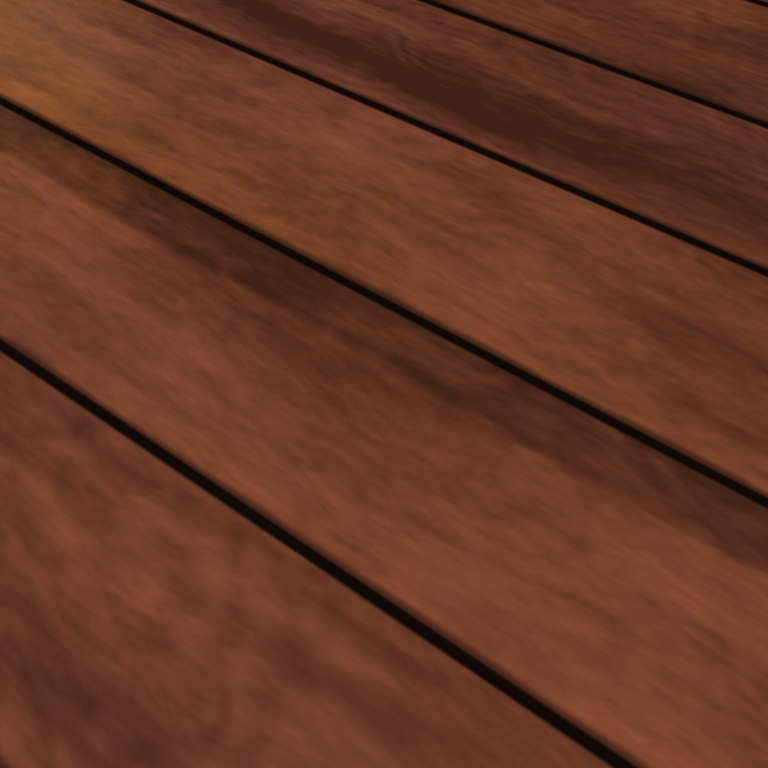
Reproduce this texture procedurally as a WebGL 2 fragment shader.

```glsl
#version 300 es
precision highp float;
// Oiled hardwood deck boards receding towards the upper left.
// A projective map turns the canvas into board space (along, across); each
// board then gets layered noise grain, a heartwood band and dark joints.

#define BOARD_SCALE 5.118   // boards per unit of projected depth
#define GRAIN_LENGTH 5.0    // length of the deck in board widths
#define GAP_HALF 0.013      // half width of the black joint
#define LIP_WIDTH 0.048     // worn bevel beside the joint
#define BLOTCH 0.85
#define STREAK 0.50
#define FLECK 0.42
#define FIGURE 0.07
#define BAND_HALF 0.16

uniform vec2 u_resolution;
out vec4 fragColor;

const vec3 DARK_WOOD = vec3(0.27, 0.15, 0.105);
const vec3 LIGHT_WOOD = vec3(0.53, 0.31, 0.20);
const vec3 GOLD_TINT = vec3(1.04, 1.0, 0.76);
const vec3 RED_TINT = vec3(1.0, 0.95, 1.04);
const vec3 LIP_COLOR = vec3(0.20, 0.10, 0.065);
const vec3 GAP_COLOR = vec3(0.055, 0.028, 0.02);

float hash(vec2 p) {
    return fract(sin(dot(p, vec2(127.1, 311.7))) * 43758.5453);
}

float noise(vec2 p) {
    vec2 i = floor(p), f = fract(p);
    f = f * f * (3.0 - 2.0 * f);
    return mix(mix(hash(i), hash(i + vec2(1, 0)), f.x),
               mix(hash(i + vec2(0, 1)), hash(i + vec2(1, 1)), f.x), f.y);
}

float fbm(vec2 p) {
    float sum = 0.0, weight = 0.533;
    for (int i = 0; i < 4; i++) {
        sum += weight * noise(p);
        p = p * 2.03 + 17.3;
        weight *= 0.5;
    }
    return sum;
}

// Perspective: x runs along the boards, y counts them towards the viewer.
vec2 deckSpace(vec2 uv) {
    vec2 q = vec2(uv.x, 1.0 - uv.y);
    float depth = q.y + 0.0116 * q.x + 0.995;
    float across = (0.888 - (1.0 + 0.476 * q.x) / depth) * BOARD_SCALE;
    across -= 0.09 * smoothstep(1.0, 1.9, -across);
    return vec2(GRAIN_LENGTH * (q.x + q.y) / depth, across);
}

// Dark heartwood stripe, strong on every second board.
float heartwood(vec2 p, float board, float v) {
    float even = 1.0 - mod(board, 2.0);
    float center = fract(0.08 - 0.3 * board);
    float wobble = 0.09 * (fbm(vec2(p.x * 0.7, board * 9.0)) - 0.5);
    float edge = abs(v - center + wobble) - BAND_HALF;
    float soft = mix(0.18, 0.035, even * step(-0.5, board));
    return (1.0 - smoothstep(-soft, soft, edge)) * mix(0.2, 1.0, even);
}

// Lightness of the wood, 0 dark to 1 light.
float woodTone(vec2 p, float board, float v) {
    vec2 g = p + vec2(board * 7.31, board * 3.7);
    float bend = fbm(g * vec2(0.9, 1.6));
    g.y += 0.16 * (bend - 0.5);
    float blotch = fbm(g * vec2(0.8, 3.0) + 4.0);
    float streak = fbm(g * vec2(1.3, 13.0));
    float fleck = fbm(g * vec2(11.0, 36.0));
    float rings = sin(46.0 * bend + 9.0 * v);
    float ringMask = smoothstep(0.35, 0.65, noise(g * vec2(0.6, 1.3) + 9.0));
    float tone = 0.66 + BLOTCH * (blotch - 0.5) + STREAK * (streak - 0.5);
    tone += FLECK * (fleck - 0.5) + FIGURE * rings * ringMask;
    tone += 0.12 * (hash(vec2(board, 2.0)) - 0.5);
    tone -= 0.44 * heartwood(p, board, v);
    return tone - 0.27 * (1.0 - smoothstep(-1.5, -0.8, p.y));
}

void main() {
    vec2 uv = gl_FragCoord.xy / u_resolution;
    vec2 p = deckSpace(uv);
    float board = floor(p.y), v = p.y - board;

    // Wood with golden and reddish areas
    vec3 color = mix(DARK_WOOD, LIGHT_WOOD, clamp(woodTone(p, board, v), -0.1, 1.1));
    float gold = smoothstep(0.25, 0.7, fbm(p * vec2(0.5, 1.2) + 2.0));
    gold *= 1.0 - 0.65 * smoothstep(0.1, 0.7, uv.x);
    color *= mix(RED_TINT, GOLD_TINT, gold);

    // Soft grey sheen at the far left corner
    vec2 corner = uv - vec2(0.02, 0.97);
    color += vec3(0.07, 0.07, 0.065) * exp(-35.0 * dot(corner, corner));

    // Joints: a wide worn lip on the far board, a thin shadow on the near one
    float joint = p.y - floor(p.y + 0.5);
    float aa = fwidth(p.y);
    float worn = LIP_WIDTH * (0.85 + 0.3 * noise(vec2(p.x * 4.0, board)));
    float lip = joint < 0.0 ? 1.0 - smoothstep(0.45 * worn, worn + aa, -joint)
                            : 1.0 - smoothstep(GAP_HALF, 0.55 * worn + aa, joint);
    float gap = 1.0 - smoothstep(GAP_HALF - 0.5 * aa, GAP_HALF + 0.008 + aa, abs(joint));
    color = mix(color, LIP_COLOR, 0.72 * lip);
    color = mix(color, GAP_COLOR, 0.95 * gap);

    fragColor = vec4(clamp(color, 0.0, 1.0), 1.0);
}
```
